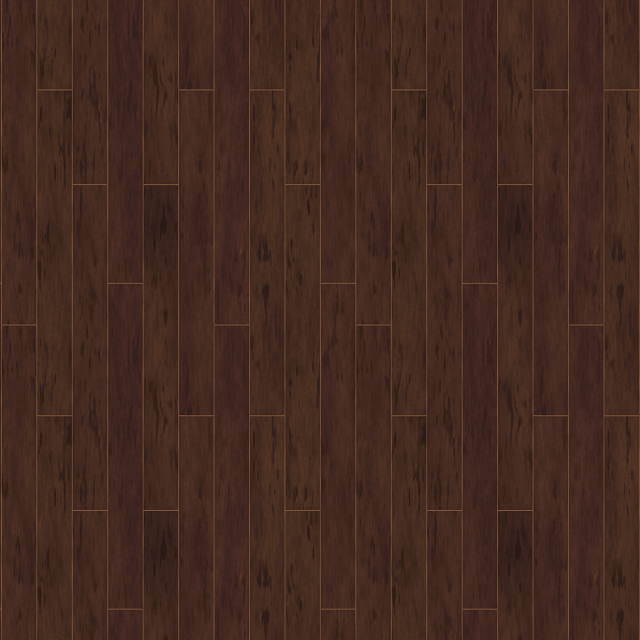
Write a Shadertoy shader that draws this texture.

```glsl
// Dark stained wood floor: narrow upright planks with stepped joints and thin tan seams.

#define PLANK vec2(0.05538, 0.5091)   // plank width and length
#define FIRST_SEAM 0.0022             // left edge of the first full plank
#define CYCLE 10.0                    // planks before the row of boards repeats
#define SEAM_WIDTH 0.0015
#define RED_WOOD vec3(0.262, 0.155, 0.130)
#define BROWN_WOOD vec3(0.282, 0.180, 0.127)
#define PORE vec3(0.165, 0.098, 0.086)
#define SEAM vec3(0.530, 0.360, 0.245)
#define GOLD vec3(0.400, 0.250, 0.110)

// Share of brown in each board of the cycle
const float warmth[10] = float[10](0.45, 0.9, 0.5, 0.1, 0.55, 0.25, 0.05, 0.8, 1.0, 0.3);

float hash(vec2 p) {
    return fract(sin(dot(p, vec2(12.9898, 78.233))) * 43758.5453);
}

float noise(vec2 p) {
    vec2 i = floor(p), f = fract(p);
    f = f * f * (3.0 - 2.0 * f);
    return mix(mix(hash(i), hash(i + vec2(1, 0)), f.x),
               mix(hash(i + vec2(0, 1)), hash(i + vec2(1, 1)), f.x), f.y);
}

// Pixel coverage of a line at distance d from its centre
float lineCover(float d, float width, float pixel) {
    return clamp(min(0.5 * (width + pixel) - d, min(width, pixel)) / pixel, 0.0, 1.0);
}

// Joint distance below the top edge: steps down three boards, then back up
float jointOffset(float board) {
    float level = abs(mod(board + 3.0, 6.0) - 3.0);
    return -0.0013 + level * (0.1387 + 0.0031 * level);
}

vec3 woodColor(vec2 q, vec2 local, float board) {
    float warm = warmth[int(board)];

    // Broad stain and fine fibres
    float cloud = noise(q * vec2(45.0, 7.0) + 3.0);
    float mottle = noise(q * vec2(110.0, 32.0) + 19.0);
    float fibre = noise(q * vec2(420.0, 65.0) + 41.0);
    float speck = noise(q * vec2(480.0, 330.0) + 7.0);
    vec3 col = mix(RED_WOOD, BROWN_WOOD, clamp(warm + 0.7 * (cloud - 0.5), 0.0, 1.0));
    col *= 1.0 + 0.13 * (cloud - 0.5) + 0.12 * (mottle - 0.5)
               + 0.15 * (fibre - 0.5) + 0.10 * (speck - 0.5);

    // Short dark pores, gathered in patches and denser on brown boards
    float sway = 0.003 * noise(q * vec2(20.0, 28.0));
    vec2 g = vec2(q.x + sway, q.y);
    float patches = smoothstep(0.25, 0.75, noise(g * vec2(70.0, 13.0) + 11.0));
    float streak = noise(g * vec2(270.0, 36.0) + 5.0) * 0.75
                 + noise(g * vec2(400.0, 110.0) + 23.0) * 0.25;
    float pores = smoothstep(0.56, 0.80, streak) * patches;
    col = mix(col, PORE, pores * mix(0.45, 0.9, warm));

    // Darker foot on one board, just below its joint
    if (board == 4.0) col *= 1.0 - 0.13 * smoothstep(0.68, 0.85, local.y);

    // Slanted golden fleck on every fourth board
    vec2 m = (local - vec2(0.78, 0.235)) * PLANK;
    m.x -= 0.3 * m.y;
    float fleck = exp(-dot(m * m, vec2(120000.0, 9000.0)));
    fleck *= smoothstep(0.3, 0.7, noise(q * vec2(450.0, 180.0)));
    if (mod(board, 4.0) == 2.0) col = mix(col, GOLD, 0.75 * fleck);
    return col;
}

void mainImage(out vec4 fragColor, in vec2 fragCoord) {
    vec2 uv = fragCoord / iResolution.xy;
    vec2 pixel = 1.0 / iResolution.xy;

    // Board number and position inside the board
    float x = (uv.x - FIRST_SEAM) / PLANK.x;
    float board = mod(floor(x), CYCLE);
    float y = (jointOffset(board) - (1.0 - uv.y)) / PLANK.y;
    vec2 local = fract(vec2(x, y));
    vec2 q = (local + vec2(board, 0.0)) * PLANK;
    vec3 col = woodColor(q, local, board);

    // Shadow along the board edges
    vec2 edge = min(local, 1.0 - local) * PLANK;
    col *= 1.0 - 0.16 * exp(-min(edge.x, edge.y) / 0.0018);

    // Seams, worn unevenly along the length
    float seamId = mod(floor(x + 0.5), CYCLE);
    float wear = mix(0.6, 1.0, noise(vec2(seamId * 7.0, uv.y * 45.0)));
    float side = lineCover(edge.x, SEAM_WIDTH, pixel.x) * wear;
    float joint = lineCover(edge.y, SEAM_WIDTH, pixel.y) * 0.95;
    col = mix(col, SEAM, max(side, joint));

    fragColor = vec4(col, 1.0);
}
```
